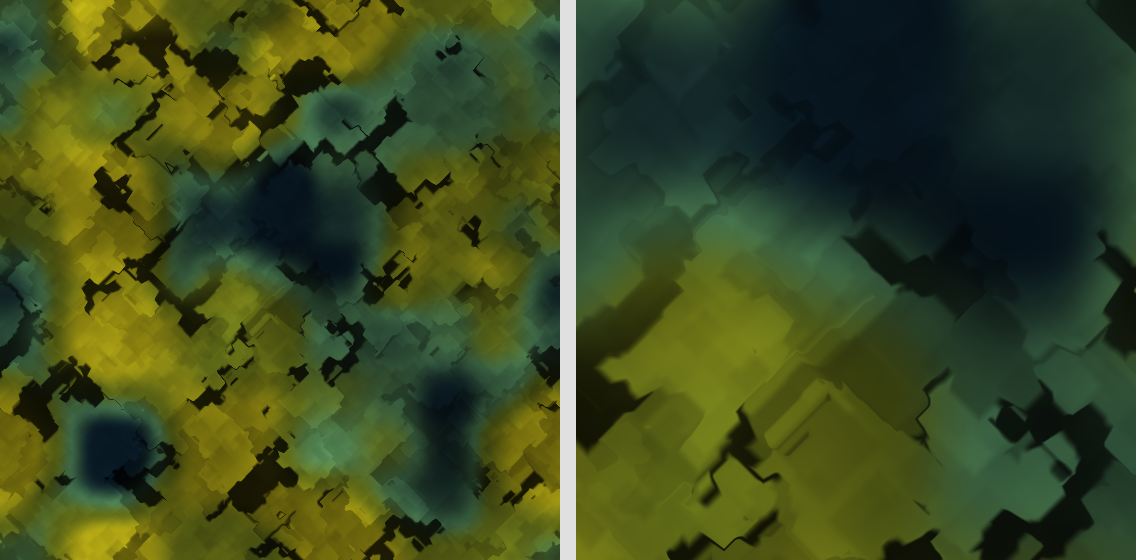
Left, the full canvas; right, a detail of the centre.
This background is drawn by a three.js fragment shader. Its source:

```glsl
#define LARGE_SLABS 8.0
#define MEDIUM_SLABS 13.0
#define SMALL_SLABS 23.0
#define TINY_SLABS 38.0
#define EDGE_SOFTNESS 0.0045
#define JAGGEDNESS 0.035
#define GAP_LIGHT 0.17
#define CLOUDS 5.0
#define NAVY vec3(0.03, 0.09, 0.13)
#define TEAL vec3(0.25, 0.42, 0.28)
#define OLIVE vec3(0.34, 0.38, 0.08)
#define YELLOW vec3(0.62, 0.58, 0.07)

varying vec2 vUv;

vec3 hash3(vec3 p) {
  p = fract(p * vec3(0.1031, 0.1030, 0.0973));
  p += dot(p, p.yxz + 33.33);
  return fract((p.xxy + p.yxx) * p.zyx);
}

vec2 wrapCell(vec2 cell, float count) {
  return floor(mod(cell + 0.5, count));
}

float corner(vec2 cell, float count, float seed) {
  return hash3(vec3(wrapCell(cell, count), seed)).x;
}

// Smooth value noise that repeats after count cells
float valueNoise(vec2 uv, float count, float seed) {
  vec2 p = uv * count;
  vec2 cell = floor(p);
  vec2 f = p - cell;
  f = f * f * f * (f * (f * 6.0 - 15.0) + 10.0);
  float low = mix(corner(cell, count, seed), corner(cell + vec2(1.0, 0.0), count, seed), f.x);
  float high = mix(corner(cell + vec2(0.0, 1.0), count, seed), corner(cell + 1.0, count, seed), f.x);
  return mix(low, high, f.y);
}

float cloud(vec2 uv, float seed) {
  return 0.72 * valueNoise(uv, CLOUDS, seed) + 0.28 * valueNoise(uv, CLOUDS * 2.0, seed + 7.0);
}

// Overlapping diagonal rectangles: x is the shade, yz a random shift of the top one
vec3 slabs(vec2 uv, float count, float seed, float ground) {
  vec2 p = uv * count;
  vec2 home = floor(p);
  float soft = EDGE_SOFTNESS * count;
  vec3 top = vec3(ground, 0.0, 0.0);
  for (int y = -1; y <= 1; y++) {
    for (int x = -1; x <= 1; x++) {
      vec2 cell = home + vec2(float(x), float(y));
      vec3 id = vec3(wrapCell(cell, count), seed);
      vec3 place = hash3(id);
      vec3 look = hash3(id + vec3(0.0, 0.0, 57.0));
      vec2 d = p - cell - place.xy;
      vec2 diagonal = vec2(d.x + d.y, d.x - d.y);
      vec2 reach = mix(vec2(0.36), vec2(0.88), look.xy);
      vec2 outside = abs(diagonal) - reach;
      float cover = 1.0 - smoothstep(-soft, soft, max(outside.x, outside.y));
      float shade = mix(0.66, 1.0, place.z) + 0.07 * diagonal.y;
      top = mix(top, vec3(shade, look.yz - 0.5), cover);
    }
  }
  return top;
}

void main() {
  // Fine slabs shift the coarse ones, which steps their outlines
  vec3 small = slabs(vUv, SMALL_SLABS, 11.0, 0.83);
  vec3 tiny = slabs(vUv, TINY_SLABS, 23.0, 0.83);
  vec2 uv = vUv + JAGGEDNESS * (small.yz + 0.4 * tiny.yz);

  // Lit slabs above dark gaps, partly filled in
  float large = slabs(uv, LARGE_SLABS, 31.0, GAP_LIGHT).x;
  float medium = slabs(uv, MEDIUM_SLABS, 43.0, GAP_LIGHT).x;
  float light = max(large, medium);
  float filling = smoothstep(0.5, 0.75, cloud(vUv, 71.0));
  light = mix(light, max(light, 0.72), 0.85 * filling);
  light *= 1.0 + 0.5 * (small.x - 0.83) + 0.35 * (tiny.x - 0.83);

  // Drifting colour
  float hue = cloud(vUv, 83.0);
  vec3 colour = mix(NAVY, TEAL, smoothstep(0.18, 0.36, hue));
  colour = mix(colour, OLIVE, smoothstep(0.33, 0.48, hue));
  colour = mix(colour, YELLOW, smoothstep(0.46, 0.68, hue));
  colour *= mix(0.68, 1.32, cloud(vUv, 97.0));

  gl_FragColor = vec4(colour * light, 1.0);
}
```
